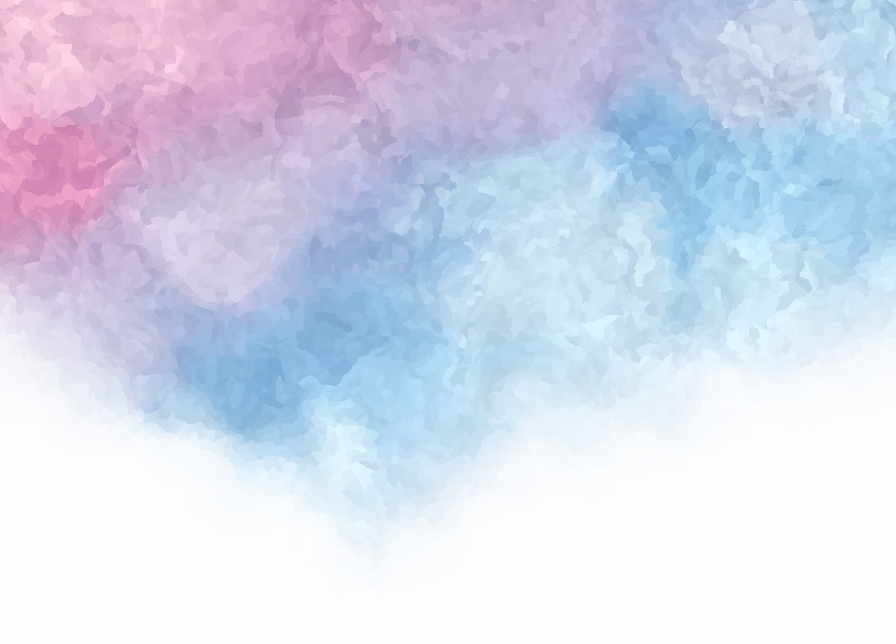
Reproduce this background procedurally as a WebGL 2 fragment shader.

```glsl
#version 300 es
precision highp float;
// Watercolour sky: a diagonal pink-to-blue gradient, overlaid with soft washes
// whose outlines are warped by noise and broken into small paint facets,
// then faded into white paper along a shallow V-shaped lower edge.

#define WARP 0.085        // large bending of the washes
#define FINE_WARP 0.045   // small curls of the outlines
#define FACETS 70.0       // paint facets per canvas height
#define FACET_MIX 0.88    // how flat each facet is
#define RAGGED 1.15       // noise in the wash outlines
#define GRAIN 0.13        // light and dark mottling
#define SPECKLE 0.045     // tone differences between facets
#define PUFFS 0.075       // strength of the scalloped cloud rims
#define DROPS 30.0        // droplet cells per canvas height

uniform vec2 u_resolution;
out vec4 fragColor;

const vec3 ROSE   = vec3(0.88, 0.55, 0.71);
const vec3 BLUSH  = vec3(0.93, 0.75, 0.84);
const vec3 MAUVE  = vec3(0.80, 0.61, 0.76);
const vec3 LILAC  = vec3(0.76, 0.71, 0.84);
const vec3 PERI   = vec3(0.63, 0.70, 0.85);
const vec3 SKY    = vec3(0.54, 0.73, 0.88);
const vec3 AZURE  = vec3(0.58, 0.79, 0.92);
const vec3 PALE   = vec3(0.74, 0.85, 0.93);
const vec3 ICE    = vec3(0.83, 0.92, 0.96);
const vec3 MIST   = vec3(0.83, 0.80, 0.89);
const vec3 PAPER  = vec3(0.993, 0.993, 0.997);

float hash(vec2 p) {
    return fract(sin(dot(p, vec2(127.1, 311.7))) * 43758.5453);
}

vec2 hash2(vec2 p) {
    return vec2(hash(p), hash(p + 37.2));
}

float noise(vec2 p) {
    vec2 i = floor(p), f = fract(p);
    f = f * f * (3.0 - 2.0 * f);
    return mix(mix(hash(i), hash(i + vec2(1, 0)), f.x),
               mix(hash(i + vec2(0, 1)), hash(i + vec2(1, 1)), f.x), f.y);
}

float fbm(vec2 p) {
    float sum = 0.0, amp = 0.5;
    for (int i = 0; i < 5; i++) {
        sum += amp * noise(p);
        p = mat2(1.6, 1.2, -1.2, 1.6) * p + 7.3;
        amp *= 0.5;
    }
    return sum;
}

vec2 bend(vec2 p) {
    return vec2(fbm(p), fbm(p + 31.0)) - 0.48;
}

// Softly snaps a point to the nearest cell centre; z is the tone of that cell.
vec3 facet(vec2 p) {
    vec2 g = p * FACETS, cell = floor(g);
    vec3 sum = vec3(0.0);
    float total = 0.0;
    for (int y = -1; y <= 1; y++)
    for (int x = -1; x <= 1; x++) {
        vec2 id = cell + vec2(x, y), c = id + hash2(id);
        float w = exp(-22.0 * dot(g - c, g - c)) + 1e-9;
        sum += w * vec3(c / FACETS, hash(id + 3.3));
        total += w;
    }
    return sum / total;
}

// Lays an elliptical wash with a ragged, feathered outline.
void wash(inout vec3 col, vec2 p, vec2 centre, vec2 radius, vec3 tint, float strength) {
    float d = length((p - centre) / radius);
    d += RAGGED * (fbm(p * 10.0 + centre * 19.0) - 0.48);
    col = mix(col, tint, strength * smoothstep(1.4, 0.4, d));
}

// Terraces of a noise field: crisp on one side, fading on the other.
float terraces(vec2 p, float steps) {
    float t = fract(fbm(p) * steps);
    return t * smoothstep(1.0, 0.9, t) - 0.45;
}

// Small pale droplets, scattered on a jittered grid.
float droplets(vec2 p) {
    vec2 g = p * DROPS, cell = floor(g);
    vec2 d = fract(g) - 0.3 - 0.4 * hash2(cell);
    float size = 0.10 + 0.12 * hash(cell + 5.1);
    float drop = smoothstep(size, size * 0.5, length(d * vec2(1.0, 0.6)));
    return drop * step(0.62, hash(cell + 9.7));
}

void main() {
    vec2 uv = gl_FragCoord.xy / u_resolution.y;
    uv.x *= 1.3913 * u_resolution.y / u_resolution.x;

    // Bent and faceted painting coordinates
    vec2 bent = uv + WARP * bend(uv * 5.0) + FINE_WARP * bend(uv * 22.0 + 5.0);
    vec3 cell = facet(bent);
    vec2 p = mix(bent, cell.xy, FACET_MIX);

    // Diagonal base gradient
    float s = 0.5 * p.x + 0.86 * (1.0 - p.y);
    vec3 col = mix(BLUSH, MAUVE, smoothstep(0.08, 0.30, s));
    col = mix(col, LILAC, smoothstep(0.27, 0.46, s));
    col = mix(col, PERI, smoothstep(0.44, 0.57, s));
    col = mix(col, SKY, smoothstep(0.55, 0.72, s));
    col = mix(col, mix(AZURE, PALE, 0.5), smoothstep(0.68, 0.86, s));

    // Pink and violet corner
    wash(col, p, vec2(0.04, 0.76), vec2(0.20, 0.11), ROSE, 0.7);
    wash(col, p, vec2(0.15, 0.94), vec2(0.20, 0.09), BLUSH, 0.85);
    wash(col, p, vec2(0.53, 0.96), vec2(0.14, 0.12), MAUVE, 0.75);
    wash(col, p, vec2(0.35, 0.66), vec2(0.11, 0.11), MIST, 0.9);
    wash(col, p, vec2(0.17, 0.49), vec2(0.12, 0.10), MIST, 0.65);

    // Upper right haze
    wash(col, p, vec2(0.82, 0.92), vec2(0.22, 0.15), LILAC, 0.75);
    wash(col, p, vec2(1.32, 0.92), vec2(0.20, 0.14), PALE, 0.9);
    wash(col, p, vec2(1.15, 0.91), vec2(0.15, 0.12), mix(MIST, PALE, 0.4), 0.8);

    // Blue pools and the pale clouds between them
    wash(col, p, vec2(1.24, 0.71), vec2(0.22, 0.10), mix(AZURE, PALE, 0.3), 0.8);
    wash(col, p, vec2(0.85, 0.62), vec2(0.20, 0.18), PALE, 0.95);
    wash(col, p, vec2(0.93, 0.50), vec2(0.20, 0.19), ICE, 0.65);
    wash(col, p, vec2(0.98, 0.79), vec2(0.08, 0.08), SKY, 0.85);
    wash(col, p, vec2(1.06, 0.63), vec2(0.06, 0.12), AZURE, 0.9);
    wash(col, p, vec2(1.18, 0.55), vec2(0.14, 0.08), ICE, 0.65);
    wash(col, p, vec2(0.38, 0.43), vec2(0.10, 0.07), SKY, 0.8);
    wash(col, p, vec2(0.53, 0.32), vec2(0.05, 0.09), ICE, 0.8);

    // Mottling, scalloped cloud rims and droplets
    col += GRAIN * (fbm(p * 14.0 + 3.0) - 0.48) + SPECKLE * (cell.z - 0.5);
    float patches = smoothstep(0.3, 0.65, fbm(uv * 6.0 + 40.0));
    float rims = terraces(p * 5.0 + 21.0, 7.0) + 0.6 * terraces(p * 12.0 + 9.0, 5.0);
    col += PUFFS * rims * mix(0.4, 1.3, patches) * vec3(1.1, 1.0, 0.7);
    vec2 spread = (uv - vec2(0.55, 0.77)) / vec2(0.16, 0.20);
    col = mix(col, MIST, 0.5 * droplets(uv) * exp(-dot(spread, spread)));

    // Fade into paper below the V-shaped edge
    float dx = p.x - 0.57;
    float edge = 0.20 + sqrt(dx * dx + 0.003) * (dx < 0.0 ? 0.52 : 0.42);
    float height = p.y - edge + 0.14 * (fbm(p * 7.0 + 12.0) - 0.48);
    float cover = 0.82 * smoothstep(-0.08, 0.14, height) + 0.18 * smoothstep(-0.18, 0.06, height);
    col = mix(PAPER, col, cover);
    fragColor = vec4(clamp(col, 0.0, 1.0), 1.0);
}
```
